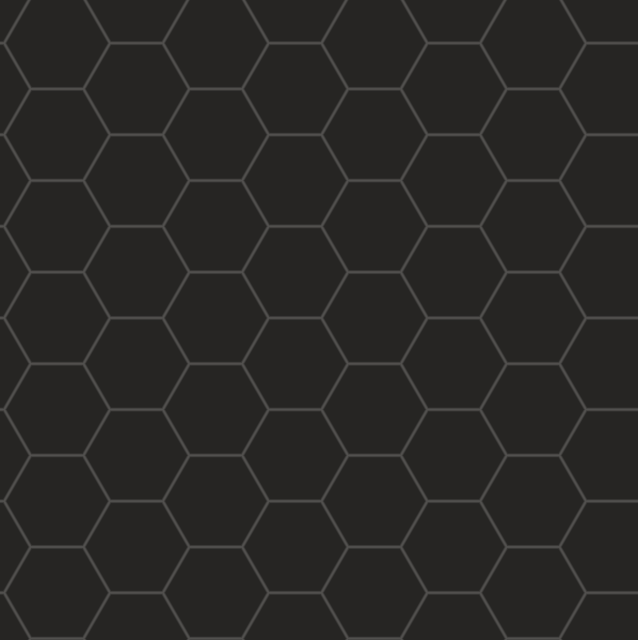
This pattern is drawn by a WebGL 2 fragment shader. Its source:

```glsl
#version 300 es
precision highp float;
// Dark honeycomb of flat-topped hexagons outlined with thin, soft grey lines.

// Lengths are fractions of the canvas height.
#define HEX_SIDE 0.08264
#define FIRST_CENTER vec2(0.0892, 0.0738)
#define LINE_HALF_WIDTH 0.0022
#define LINE_SOFTNESS 0.0020
#define FILL_COLOR vec3(0.149, 0.146, 0.139)
#define LINE_COLOR vec3(0.318, 0.312, 0.304)

uniform vec2 u_resolution;
out vec4 fragColor;

const float SQRT3 = 1.7320508;

// Offset from the nearest point of a rectangular lattice.
vec2 wrapCentered(vec2 p, vec2 period) {
    return p - period * round(p / period);
}

// Offset from the nearest hexagon center: two interleaved lattices.
vec2 hexOffset(vec2 p, float side) {
    vec2 period = side * vec2(3.0, SQRT3);
    vec2 a = wrapCentered(p, period);
    vec2 b = wrapCentered(p - 0.5 * period, period);
    return dot(a, a) < dot(b, b) ? a : b;
}

// Distance from inside a flat-topped hexagon to its closest edge.
float hexEdgeDistance(vec2 offset, float side) {
    vec2 q = abs(offset);
    float reach = max(q.y, dot(q, vec2(0.5 * SQRT3, 0.5)));
    return 0.5 * SQRT3 * side - reach;
}

void main() {
    vec2 p = gl_FragCoord.xy / u_resolution.y - FIRST_CENTER;
    float edge = hexEdgeDistance(hexOffset(p, HEX_SIDE), HEX_SIDE);

    // Soft stroke, never sharper than the pixel grid allows.
    float soft = max(LINE_SOFTNESS, 0.75 / u_resolution.y);
    float line = 1.0 - smoothstep(LINE_HALF_WIDTH - soft, LINE_HALF_WIDTH + soft, edge);

    fragColor = vec4(mix(FILL_COLOR, LINE_COLOR, line), 1.0);
}
```
